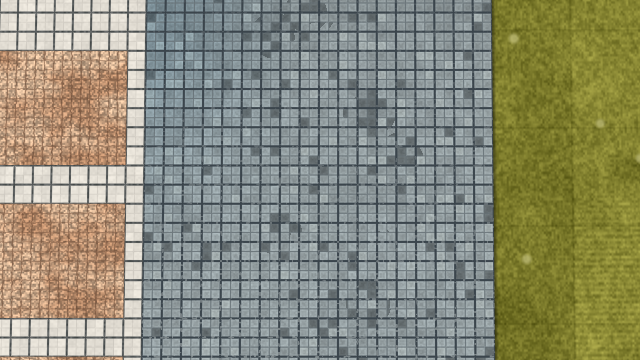
Reproduce this texture procedurally as a Shadertoy shader.

```glsl
// Aerial view of a paved court: pale tiles framing gravel beds on the left,
// a field of grey mosaic in the middle and two strips of grass on the right.
// Grids come from distances to repeated lines; wear and blades from value noise.

const float PAVING_LEFT = 0.407;    // x where pale tiles meet grey mosaic
const float PAVING_RIGHT = 1.366;   // x where grey mosaic meets grass
const float GRASS_SEAM = 1.584;     // x of the joint between grass strips
const float PIVOT = 0.981;          // x that stays fixed under perspective
const float SPREAD = 0.024;         // widening towards the bottom
const float ROW_ORIGIN = 0.6465;    // height of a main horizontal joint
const vec2 GREY_PITCH = vec2(0.05328, 0.0531);
const vec2 PALE_PITCH = vec2(0.0509, 0.0531);
const float MAIN_JOINT = 0.056;     // half widths, in tiles
const float SUB_JOINT = 0.029;
const vec3 JOINT_DARK = vec3(0.23, 0.27, 0.30);
const vec3 JOINT_SOFT = vec3(0.39, 0.43, 0.45);
const vec3 GREY_TILE = vec3(0.57, 0.61, 0.62);
const vec3 PALE_TILE = vec3(0.91, 0.89, 0.85);
const vec3 GRAVEL_PALE = vec3(0.82, 0.69, 0.57);
const vec3 GRAVEL_RED = vec3(0.67, 0.48, 0.35);
const vec3 GRASS_LIGHT = vec3(0.63, 0.62, 0.26);
const vec3 GRASS_DARK = vec3(0.36, 0.36, 0.09);

float hash(vec2 p) {
    vec3 q = fract(vec3(p.xyx) * 0.1031);
    q += dot(q, q.yzx + 33.33);
    return fract((q.x + q.y) * q.z);
}

float noise(vec2 p) {
    vec2 i = floor(p), f = fract(p);
    f = f * f * (3.0 - 2.0 * f);
    return mix(mix(hash(i), hash(i + vec2(1, 0)), f.x),
               mix(hash(i + vec2(0, 1)), hash(i + vec2(1, 1)), f.x), f.y);
}

float fbm(vec2 p) {
    float sum = 0.0, amp = 0.5;
    for (int i = 0; i < 4; i++) {
        sum += amp * noise(p);
        p = p * 2.03 + 17.1;
        amp *= 0.5;
    }
    return sum / 0.9375;
}

// Distance to the nearest whole-number line on each axis
vec2 lineDist(vec2 q) { return 0.5 - abs(fract(q) - 0.5); }

float joint(float d, float halfWidth, float aa) {
    return 1.0 - smoothstep(halfWidth - aa, halfWidth + aa, d);
}

float spot(vec2 p, vec2 centre, float radius) {
    return 1.0 - smoothstep(0.3 * radius, radius, length(p - centre));
}

vec3 greyMosaic(vec2 p, vec2 q, float aa) {
    // Areas where stained stones gather
    const vec2 stains[7] = vec2[7](vec2(0.76, 0.895), vec2(0.86, 0.97), vec2(1.02, 0.69),
        vec2(1.12, 0.56), vec2(0.775, 0.35), vec2(1.02, 0.31), vec2(1.015, 0.16));
    float stain = 0.0;
    for (int i = 0; i < 7; i++) stain = max(stain, spot(p, stains[i], 0.085));

    vec2 stone = floor(q * 2.0) + 80.0;
    float pick = hash(stone), shade = hash(stone + 51.7);
    vec3 col = GREY_TILE * (0.94 + 0.13 * shade);
    col *= mix(0.93, 1.05, smoothstep(0.0, 0.8, fbm(p * 3.0) + 0.35 * (0.5 - p.y)));
    col = mix(col, vec3(0.68, 0.72, 0.72), 0.75 * step(0.91, pick));
    col = mix(col, vec3(0.33, 0.36, 0.37), 0.75 * step(pick, 0.05 + 0.3 * stain));
    float blue = smoothstep(0.9, 0.4, p.x) * smoothstep(0.2, 1.0, p.y);
    col *= mix(vec3(1.0), vec3(0.87, 0.94, 0.98), blue);

    // Worn centre with a lighter rim on each stone
    vec2 rim = lineDist(q * 2.0);
    col *= 1.03 - 0.09 * smoothstep(0.12, 0.4, min(rim.x, rim.y));
    col *= 0.94 + 0.12 * noise(p * 230.0);

    vec2 sub = rim * 0.5, main = lineDist(q);
    col = mix(col, JOINT_SOFT, 0.85 * joint(min(sub.x, sub.y), SUB_JOINT, aa));
    // Main joints carry pale chips, more of them lower down
    float chip = smoothstep(0.6, 0.8, noise(q * 9.0 + 60.0)) * mix(0.6, 0.15, p.y);
    vec3 gap = mix(JOINT_DARK, vec3(0.66, 0.69, 0.69), chip);
    return mix(col, gap, joint(min(main.x, main.y), MAIN_JOINT, aa));
}

vec3 paleTiles(vec2 p, vec2 q, float aa) {
    vec2 main = lineDist(q), sub = lineDist(q * 2.0) * 0.5;
    vec3 col = PALE_TILE * (0.96 + 0.07 * hash(floor(q * 2.0) + 90.0));
    col *= 0.96 + 0.06 * noise(p * 160.0);
    col = mix(col, vec3(0.72, 0.70, 0.67), 0.45 * joint(min(sub.x, sub.y), 0.02, aa));
    vec3 gap = mix(vec3(0.25, 0.27, 0.27), vec3(0.6), 0.5 * noise(q * 9.0 + 40.0));
    return mix(col, gap, joint(min(main.x, main.y), 0.055, aa));
}

vec3 gravel(vec2 p, vec2 q, float aa) {
    float patches = smoothstep(0.3, 0.7, fbm(p * vec2(9.0, 13.0) + 4.0));
    vec3 col = mix(GRAVEL_RED, GRAVEL_PALE, 0.25 + 0.75 * patches);
    col *= 0.72 + 0.56 * noise(p * 210.0);
    vec2 wobble = 0.09 * (vec2(noise(q * 7.0 + 30.0), noise(q * 7.0 + 70.0)) - 0.5);
    vec2 cell = lineDist((q + wobble) * 2.0) * 0.5;
    float net = max(joint(cell.x, 0.035, aa), 0.75 * joint(cell.y, 0.035, aa));
    return mix(col, vec3(0.42, 0.29, 0.21), 0.6 * net);
}

vec3 grass(vec2 p, float aa) {
    float right = smoothstep(-0.003, 0.003, p.x - GRASS_SEAM);
    float blades = 0.55 * noise(p * vec2(190.0, 150.0)) + 0.45 * noise(p * 85.0);
    float lush = fbm(p * 8.0 + 3.0);
    float light = 0.42 + 0.9 * (blades - 0.5) + 0.45 * (lush - 0.5);
    light += mix(0.20 * (p.y - 0.45), 0.22, right);
    float rows = sin(p.y * 380.0) * smoothstep(0.48, 0.38, p.y) * right;
    light += 0.10 * rows - 0.35 * spot(p, vec2(1.735, 0.525), 0.07);
    light -= 0.22 * (1.0 - smoothstep(0.0, 0.006, abs(p.x - GRASS_SEAM)));
    light -= 0.16 * joint(lineDist(vec2((p.y - 0.1) / 0.272)).x, 0.012, 0.008);
    vec3 col = mix(GRASS_DARK, GRASS_LIGHT, clamp(light, -0.25, 1.2));
    // Bleached tufts
    float tuft = max(spot(p, vec2(1.426, 0.893), 0.02), spot(p, vec2(1.455, 0.28), 0.019));
    tuft = max(tuft, max(spot(p, vec2(1.662, 0.657), 0.018), spot(p, vec2(1.77, 0.56), 0.018)));
    col = mix(col, vec3(0.76, 0.75, 0.48), 0.7 * tuft);
    return col * mix(0.6, 1.0, smoothstep(0.0, 0.012, p.x - PAVING_RIGHT));
}

void mainImage(out vec4 fragColor, in vec2 fragCoord) {
    vec2 p = fragCoord / iResolution.y;
    p.x = PIVOT + (p.x - PIVOT) / (1.0 + SPREAD * (1.0 - p.y));
    float px = 0.7 / iResolution.y, aa = px / GREY_PITCH.x;
    vec2 origin = vec2(PAVING_LEFT, ROW_ORIGIN);
    vec2 greyQ = (p - origin) / GREY_PITCH, paleQ = (p - origin) / PALE_PITCH;

    // Gravel beds: six rows in every eight, one tile in from the mosaic
    float bed = abs(mod(paleQ.y + 10.0, 8.0) - 3.0) - 3.0;
    bed = max(max(bed, paleQ.x + 1.0), paleQ.y - 4.0);
    vec3 col = mix(gravel(p, paleQ, aa), paleTiles(p, paleQ, aa), smoothstep(-aa, aa, bed));
    col = mix(col, greyMosaic(p, greyQ, aa), smoothstep(-px, px, p.x - PAVING_LEFT));
    col = mix(col, grass(p, aa), smoothstep(-px, px, p.x - PAVING_RIGHT));
    fragColor = vec4(clamp(col, 0.0, 1.0), 1.0);
}
```
